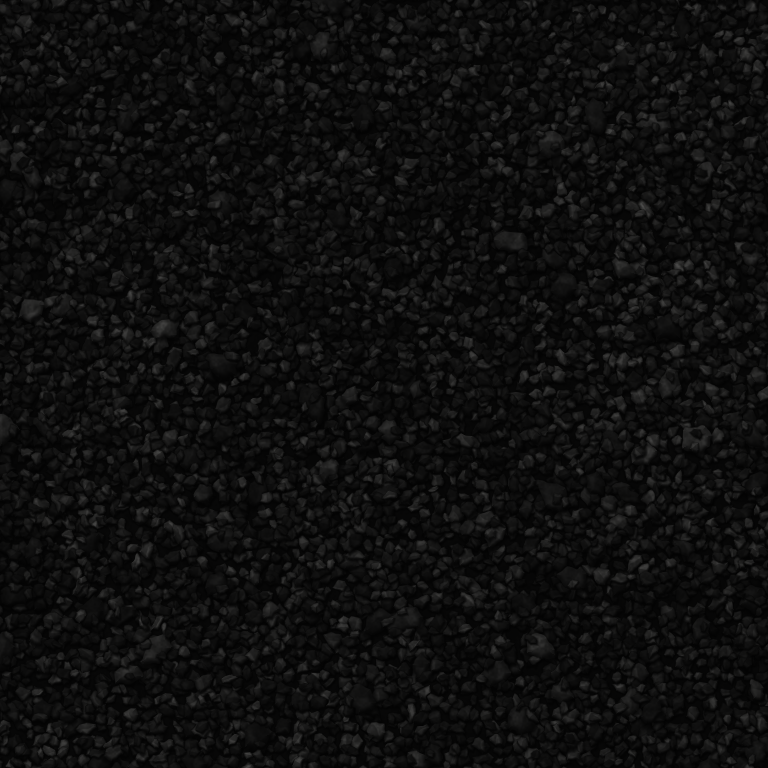
Give the GLSL for this texture, as a Shadertoy shader.

```glsl
vec4 hash4(vec2 p) {
    vec4 q = fract(p.xyxy * vec4(0.1031, 0.1030, 0.0973, 0.1099));
    q += dot(q, q.wzxy + 33.33);
    return fract((q.xxyz + q.yzzw) * q.zywx);
}

float noise(vec2 p) {
    vec2 cell = floor(p), f = fract(p);
    f = f * f * (3.0 - 2.0 * f);
    float low = mix(hash4(cell).x, hash4(cell + vec2(1, 0)).x, f.x);
    float high = mix(hash4(cell + vec2(0, 1)).x, hash4(cell + vec2(1, 1)).x, f.x);
    return mix(low, high, f.y);
}

// Signed distance to an irregular polygon; also gives the nearest side's normal
float chippedPolygon(vec2 p, float radius, vec2 id, out vec2 normal) {
    float d = -10.0;
    normal = vec2(0, 1);
    for (int i = 0; i < 7; i++) {
        float k = float(i);
        vec4 rnd = hash4(id + vec2(31.7, 7.1) * (k + 1.0));
        float angle = 6.2832 * (k + 0.75 * rnd.x) / 7.0;
        vec2 dir = vec2(cos(angle), sin(angle));
        float side = dot(p, dir) - radius * mix(0.72, 1.08, rnd.y);
        if (side > d) {
            d = side;
            normal = dir;
        }
    }
    // Blunt the sharpest corners
    return max(d, length(p) - radius * 1.1);
}

// Paints one scattered layer of stones over the tone below
float stoneLayer(float tone, vec2 uv, float cells, float density, float seed) {
    vec2 p = uv * cells;
    float edge = cells * 0.0011;
    for (int y = -1; y <= 1; y++)
    for (int x = -1; x <= 1; x++) {
        vec2 id = floor(p) + vec2(x, y);
        vec4 place = hash4(id + seed);
        vec4 look = hash4(id + seed + 57.3);
        if (place.z > density) continue;

        // Turn and stretch into the stone's own frame
        float turn = 6.2832 * place.w;
        mat2 rot = mat2(cos(turn), sin(turn), -sin(turn), cos(turn));
        vec2 q = rot * (p - id - mix(vec2(0.12), vec2(0.88), place.xy));
        vec2 light = rot * vec2(-0.35, 0.94);
        float stretch = mix(1.0, 1.34, look.x);
        float radius = mix(0.36, 0.57, look.y);
        vec2 squash = vec2(1.0 / stretch, stretch);

        vec2 normal, unusedNormal;
        float d = chippedPolygon(q * squash, radius, id + seed, normal);
        float shadow = chippedPolygon((q + light * 0.07) * squash, radius, id + seed, unusedNormal);

        // Bevelled rim, tilted top and one broken facet
        float bevel = smoothstep(0.02, 0.48, -d / radius);
        float rim = 0.47 + 0.33 * dot(normal, light);
        float crease = dot(q, vec2(cos(look.w * 9.0), sin(look.w * 9.0))) - 0.1 * radius;
        float top = 0.9 + 0.25 * dot(q, light) / radius;
        top *= mix(0.72, 1.06, smoothstep(-0.06, 0.06, crease));
        float stone = mix(0.062, 0.205, look.z * look.z) * mix(rim, top, bevel);

        tone *= mix(0.3, 1.0, smoothstep(-0.05, 0.2, shadow));
        tone = mix(stone, tone, smoothstep(-edge, edge, d));
    }
    return tone;
}

void mainImage(out vec4 fragColor, in vec2 fragCoord) {
    vec2 uv = fragCoord / iResolution.y;

    // Roughen the outlines
    vec2 rough = uv + 0.0035 * (vec2(noise(uv * 140.0), noise(uv * 140.0 + 43.0)) - 0.5);

    // Small bed, middle stones, a few large ones, then loose chips
    float tone = 0.018;
    tone = stoneLayer(tone, rough, 64.0, 1.0, 11.0);
    tone = stoneLayer(tone, rough, 50.0, 0.72, 137.0);
    tone = stoneLayer(tone, rough, 29.0, 0.11, 263.0);
    tone = stoneLayer(tone, rough, 70.0, 0.38, 389.0);

    // Mineral grain and broad unevenness
    float grain = 0.6 * noise(uv * 170.0 + 9.0) + 0.4 * noise(uv * 380.0);
    tone *= mix(0.68, 1.32, grain);
    tone *= mix(0.86, 1.14, noise(uv * 6.0 + 5.0));

    vec3 coal = vec3(1.0, 0.995, 0.98) * (tone + 0.008);
    fragColor = vec4(coal, 1.0);
}
```
